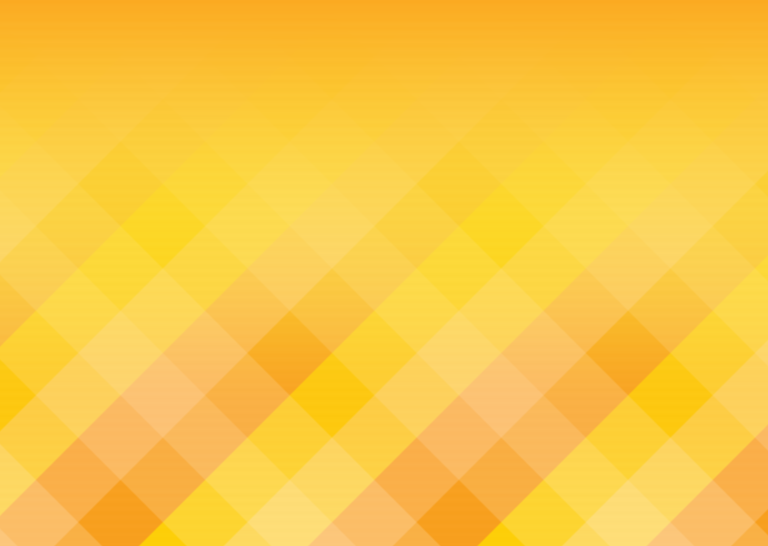
A Shadertoy shader for this background:

```glsl
// Warm plaid of soft diamonds, fading upward into an amber sky gradient.

// Layout, in canvas heights
const float CELL = 0.15495;                  // diagonal sum across one diamond
const vec2 ORIGIN = vec2(0.2546, 0.8066);    // phase of the two stripe sets
const float FADE_DEPTH = 0.58;               // reach of the veil from the top
const float GLOW_DEPTH = 0.40;               // reach of the amber top glow
const vec2 PALETTE_SPAN = vec2(0.13, 0.76);  // heights of low and high palettes

// Colours
const vec3 AMBER = vec3(0.984, 0.667, 0.133);
const vec3 HONEY = vec3(0.988, 0.850, 0.255);
const vec3 CREAM = vec3(1.000, 0.941, 0.855);

// Four rising stripes: yellow, pale yellow, peach, orange
const vec3 LOW[4] = vec3[4](
    vec3(0.992, 0.808, 0.020),
    vec3(0.992, 0.831, 0.270),
    vec3(0.980, 0.680, 0.290),
    vec3(0.969, 0.612, 0.110));
const vec3 HIGH[4] = vec3[4](
    vec3(0.988, 0.840, 0.000),
    vec3(0.992, 0.850, 0.280),
    vec3(0.988, 0.800, 0.430),
    vec3(0.976, 0.765, 0.110));

// Cream strength of the four falling stripes
const vec4 TINT = vec4(0.0, 0.20, 0.36, 0.22);

// Slight shading across the height
const float WARM_HEIGHT = 0.28;
const float WARM_WIDTH = 0.14;
const float WARM_AMOUNT = 0.036;
const float BAND_COUNT = 62.0;
const float BAND_AMOUNT = 0.007;

// Index of the nearest stripe edge, and the smoothed step over that edge
float stripeEdge(float position, out int before, out int after) {
    float edge = floor(position + 0.5);
    float softness = max(0.9 * fwidth(position), 0.004);
    before = int(mod(edge - 1.0, 4.0));
    after = int(mod(edge, 4.0));
    return smoothstep(-softness, softness, position - edge);
}

// Coloured stripes crossed by translucent cream stripes
vec3 diamondPlaid(vec2 p) {
    vec2 grid = (vec2(p.x - p.y, p.x + p.y) - ORIGIN) / CELL;
    int before, after;
    float blend = stripeEdge(grid.x, before, after);
    vec3 low = mix(LOW[before], LOW[after], blend);
    vec3 high = mix(HIGH[before], HIGH[after], blend);
    vec3 colour = mix(low, high, smoothstep(PALETTE_SPAN.x, PALETTE_SPAN.y, p.y));
    blend = stripeEdge(grid.y, before, after);
    return mix(colour, CREAM, mix(TINT[before], TINT[after], blend));
}

// Amber at the top edge, easing to honey below
vec3 skyGlow(float depth) {
    float rest = 1.0 - clamp(depth / GLOW_DEPTH, 0.0, 1.0);
    return mix(AMBER, HONEY, 1.0 - pow(rest, 1.5));
}

// One-dimensional gradient noise, about -0.5 to 0.5
float slope(float cell) {
    return 2.0 * fract(sin(cell * 12.9898) * 437.585) - 1.0;
}

float gradientNoise(float x) {
    float cell = floor(x), f = x - cell;
    float ease = f * f * (3.0 - 2.0 * f);
    return mix(slope(cell) * f, slope(cell + 1.0) * (f - 1.0), ease);
}

void mainImage(out vec4 fragColor, in vec2 fragCoord) {
    vec2 p = fragCoord / iResolution.y;
    float depth = 1.0 - p.y;

    // Veil is opaque at the top and clears toward the bottom
    float fade = depth / FADE_DEPTH;
    vec3 colour = mix(diamondPlaid(p), skyGlow(depth), exp(-fade * fade));

    // Warm zone in the lower middle
    float warm = (p.y - WARM_HEIGHT) / WARM_WIDTH;
    colour.g -= WARM_AMOUNT * exp(-warm * warm);

    // Faint, uneven horizontal banding
    float row = BAND_COUNT * p.y;
    float band = sin(6.28318 * row) * (0.7 + gradientNoise(0.6 * row));
    colour += BAND_AMOUNT * band * vec3(0.2, 0.6, 1.0);

    fragColor = vec4(clamp(colour, 0.0, 1.0), 1.0);
}
```
